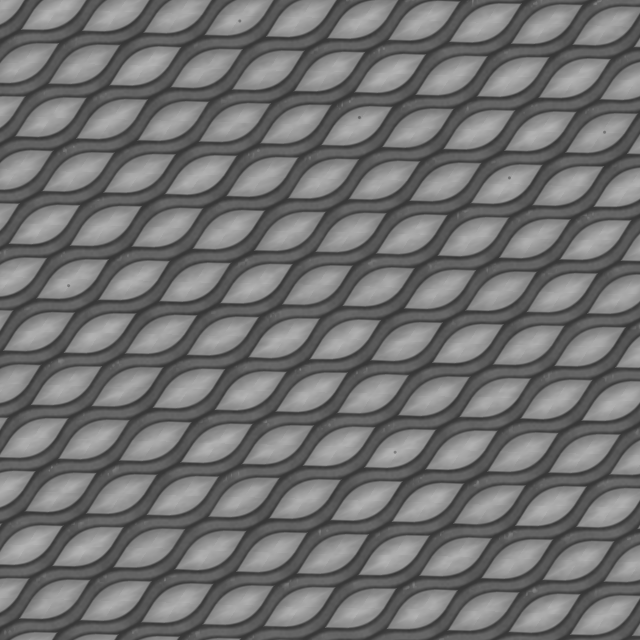
Reproduce this texture procedurally as a WebGL 1 fragment shader.

```glsl
precision highp float;

// Expanded metal mesh over pale paper: a skewed lattice of lemon-shaped openings.
// Around each lattice joint two bent strands touch; the distance from the opening
// that each strand hugs gives both its outline and the shading across its width.

uniform vec2 u_resolution;

const vec2 STEP_ACROSS = vec2(0.0957, -0.0027);
const vec2 STEP_UP = vec2(0.0525, 0.0822);
const vec2 OPENING_CENTRE = vec2(0.496, 0.554);
const float HALF_WIRE = 0.0105;
const float BEND = 0.0365;
const float WIRE_DARK = 0.235;
const float WIRE_SLANTED = 0.345;
const float WIRE_LEVEL = 0.395;

float hash(vec2 p) {
  return fract(sin(dot(p, vec2(127.1, 311.7))) * 43758.5453);
}

float noise(vec2 p) {
  vec2 i = floor(p), f = fract(p);
  f = f * f * (3.0 - 2.0 * f);
  return mix(mix(hash(i), hash(i + vec2(1.0, 0.0)), f.x),
             mix(hash(i + vec2(0.0, 1.0)), hash(i + vec2(1.0, 1.0)), f.x), f.y);
}

float cross2(vec2 a, vec2 b) {
  return a.x * b.y - a.y * b.x;
}

float smoothMax(float a, float b, float k) {
  float h = max(k - abs(a - b), 0.0);
  return max(a, b) + h * h / (4.0 * k);
}

// Distances from the upper-left (x) and lower-right (y) rounded openings.
vec2 strandDistances(vec2 d, float w) {
  return vec2(smoothMax(w + d.x, w - d.y, BEND),
              smoothMax(w - d.x, w + d.y, BEND));
}

// Distance from the two openings that meet the joint with a sharp tip.
float tipDistance(vec2 d, float w) {
  return min(max(w - d.x, w - d.y), max(w + d.x, w + d.y));
}

// Paper seen through an opening; g runs from -0.5 to 0.5 across it.
float paperTone(vec2 p, vec2 g, vec2 id, float depth) {
  float tone = mix(0.52, 0.665, smoothstep(0.0, 0.022, depth));
  tone += 0.07 * g.x - 0.09 * g.y + 0.03 * (hash(id) - 0.5);
  vec2 fibre = vec2(p.x + 0.5 * p.y, p.y - 0.35 * p.x);
  tone += 0.045 * (noise(fibre * vec2(45.0, 110.0)) - 0.5);
  tone += 0.025 * (noise(fibre * vec2(130.0, 260.0)) - 0.5);
  // an occasional speck of dust
  vec2 speck = 0.03 * (vec2(hash(id + 3.1), hash(id + 7.7)) - 0.5);
  float r = length(g.x * STEP_ACROSS + g.y * STEP_UP - speck);
  float dusty = step(0.92, hash(id + 11.3));
  return tone - 0.2 * dusty * (1.0 - smoothstep(0.001, 0.0035, r));
}

// Ridge of light along a strand, dark edges, a dark seam and scuffed bends.
float wireTone(vec2 p, vec2 d, vec2 t, vec2 id) {
  float across = clamp(min(t.x, t.y) / (2.0 * HALF_WIRE), 0.0, 1.0);
  float side = t.x < t.y ? across : 1.0 - across;
  float level = smoothstep(-0.012, 0.012, abs(d.x) - abs(d.y));
  float ridge = smoothstep(0.1, 0.42, side) * (1.0 - smoothstep(0.68, 0.98, side));
  float tone = mix(WIRE_DARK, mix(WIRE_SLANTED, WIRE_LEVEL, level), ridge);
  tone += 0.03 * (noise(p * 35.0) - 0.5) + 0.025 * (noise(p * 230.0) - 0.5);
  float seam = 1.0 - smoothstep(0.0, 0.007, abs(t.x - t.y));
  tone = mix(tone, 0.21, 0.8 * seam);
  float bend = step(t.y, t.x) * (1.0 - smoothstep(0.008, 0.022, length(d)));
  float scuff = smoothstep(0.5, 0.85, noise(p * vec2(260.0, 170.0)));
  return tone + 0.13 * bend * scuff * ridge * hash(id + 5.3);
}

void main() {
  vec2 p = gl_FragCoord.xy / u_resolution.y;

  // slight unevenness of the sheet
  vec2 wobble = 0.0022 * (vec2(noise(p * 9.0), noise(p * 9.0 + 40.0)) - 0.5);
  vec2 q = p + wobble - OPENING_CENTRE;

  // lattice coordinates: joints at whole numbers, openings between them
  float area = cross2(STEP_ACROSS, STEP_UP);
  vec2 lattice = vec2(cross2(q, STEP_UP), cross2(STEP_ACROSS, q)) / area + 0.5;
  vec2 jointId = floor(lattice + 0.5);
  vec2 openingId = floor(lattice);
  vec2 opening = lattice - openingId - 0.5;

  // distances to the slanted and the level centre lines through the joint
  vec2 spacing = area / vec2(length(STEP_UP), length(STEP_ACROSS));
  vec2 d = (lattice - jointId) * spacing;

  vec2 t = strandDistances(d, HALF_WIRE);
  float edge = min(min(t.x, t.y), tipDistance(d, HALF_WIRE));
  float soft = max(0.8 / u_resolution.y, 0.0018);

  float paper = paperTone(p, opening, openingId, -edge);
  float wire = wireTone(p, d, t, jointId);
  float tone = mix(paper, wire, smoothstep(-soft, soft, edge));
  gl_FragColor = vec4(vec3(tone), 1.0);
}
```
